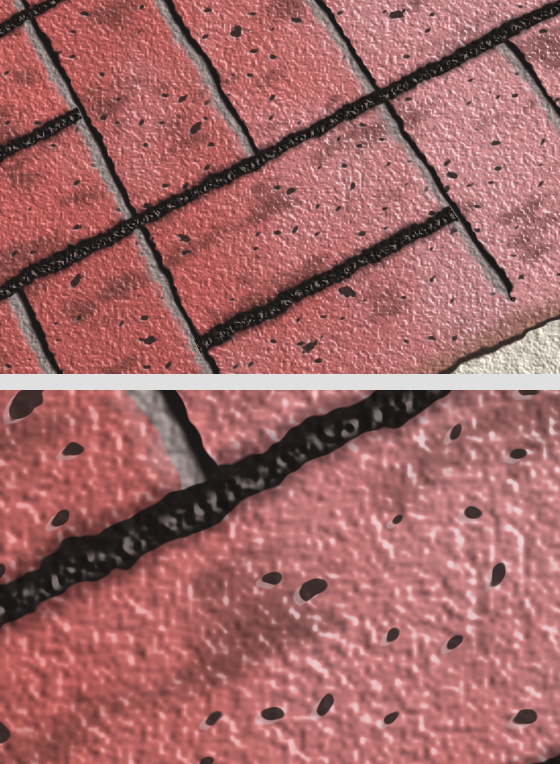
Top: the whole. Bottom: its middle third, enlarged.
Write a Shadertoy shader that draws this texture.

```glsl
// Weathered red basket-weave paving, tilted, with recessed joints and a sandy kerb.
// A rotated, slightly fanned grid of square blocks alternates its split direction;
// noise adds grain lit from the upper right, pits, stains and a pale sheen.

const vec2 ALONG = vec2(0.889, 0.457);        // direction of the long joints
const vec2 LIGHT = vec2(0.8, 0.6);            // direction towards the light
const vec2 ORIGIN = vec2(0.505, 0.195);       // a block corner in tilted space
const vec2 BLOCK = vec2(0.73, 0.691);         // block size, canvas height = 1
const float KERB = -0.543;                    // kerb position across the joints

const vec3 DEEP_RED = vec3(0.71, 0.36, 0.345);
const vec3 PALE_PINK = vec3(0.77, 0.53, 0.54);
const vec3 GLINT = vec3(0.90, 0.85, 0.86);
const vec3 STAIN = vec3(0.36, 0.22, 0.20);
const vec3 SOOT = vec3(0.11, 0.095, 0.09);
const vec3 MORTAR = vec3(0.57, 0.52, 0.51);
const vec3 SAND = vec3(0.84, 0.81, 0.75);

float hash(vec2 p) {
    vec3 h = fract(p.xyx * vec3(0.1031, 0.1030, 0.0973));
    h += dot(h, h.yzx + 33.33);
    return fract((h.x + h.y) * h.z);
}

float noise(vec2 p) {
    vec2 i = floor(p), f = fract(p);
    f = f * f * (3.0 - 2.0 * f);
    return mix(mix(hash(i), hash(i + vec2(1, 0)), f.x),
               mix(hash(i + vec2(0, 1)), hash(i + vec2(1, 1)), f.x), f.y);
}

float fbm(vec2 p) {
    float sum = 0.0, amp = 0.5;
    for (int i = 0; i < 4; i++) {
        sum += amp * noise(p);
        p = mat2(1.6, 1.2, -1.2, 1.6) * p + 7.3;
        amp *= 0.5;
    }
    return sum / 0.9375;
}

float grainHeight(vec2 p) {
    return 0.6 * noise(p * 95.0) + 0.4 * noise(p * 190.0 + 31.0);
}

// Rotate into the frame of the joints
vec2 tilt(vec2 p) {
    return vec2(dot(p, ALONG), dot(p, vec2(-ALONG.y, ALONG.x)));
}

// Fan the cross joints and shorten the far rows, then count in blocks
vec2 toBlocks(vec2 t) {
    vec2 w = t - ORIGIN;
    w += vec2(0.136 * w.y * w.x, 0.161 * w.y * w.y);
    return w / BLOCK;
}

float nearer(float a, float b) {
    return abs(a) < abs(b) ? a : b;
}

// Scattered oblong pits, at most one per cell
float pits(vec2 p, float density, float chance, float radius, float px) {
    vec2 g = p * density, id = floor(g);
    vec2 centre = 0.3 + 0.4 * vec2(hash(id + 11.0), hash(id + 47.0));
    vec2 d = fract(g) - centre;
    float a = 1.4 * hash(id + 83.0) - 0.3;
    d = mat2(cos(a), -sin(a), sin(a), cos(a)) * d * vec2(0.8, 1.5);
    float r = radius * (0.4 + 0.6 * hash(id + 5.0)) * (0.6 + 0.8 * noise(p * 110.0));
    float edge = 1.5 * px * density;
    return step(hash(id + 29.0), chance) * (1.0 - smoothstep(r - edge, r + edge, length(d)));
}

float allPits(vec2 p, float px) {
    return max(pits(p, 17.0, 0.36, 0.15, px), pits(p + 3.7, 7.0, 0.32, 0.13, px));
}

// Joint colours: cross joints have a lit left slope, long joints are sooty
vec3 crossJoint(float t, float rough) {
    return mix(MORTAR * (0.65 + 0.7 * rough), SOOT, smoothstep(-0.15, 0.4, t));
}

vec3 longJoint(float t, float rough) {
    float crumbs = smoothstep(0.45, 0.8, rough) * (1.0 - smoothstep(0.1, 0.7, abs(t + 0.2)));
    return mix(SOOT * (0.7 + 0.8 * rough), MORTAR, 0.8 * crumbs);
}

void mainImage(out vec4 fragColor, in vec2 fragCoord) {
    float px = 1.0 / iResolution.y;
    vec2 p = fragCoord * px;
    vec2 wobble = vec2(fbm(p * 11.0), fbm(p * 11.0 + 50.0)) - 0.5;
    vec2 t = tilt(p + 0.022 * wobble);
    float shade = grainHeight(p) - grainHeight(p + 0.005 * LIGHT);
    float rough = clamp(0.5 + 1.1 * shade, 0.0, 1.0);

    // Blocks and the halves inside them
    vec2 c = toBlocks(t), id = floor(c), middle = (c - id - 0.5) * BLOCK;
    vec2 d = (c - round(c)) * BLOCK;
    bool upright = mod(id.x + id.y, 2.0) < 0.5;
    float side = upright ? step(0.0, middle.x) : step(0.0, middle.y);
    if (upright) d.x = nearer(d.x, middle.x);
    else d.y = nearer(d.y, middle.y);

    // Brick face: sheen to the right, stains, grain and glints
    float tone = hash(id + 0.37 * side + 19.0);
    float cloud = fbm(p * 5.0 + 4.0);
    float sheen = smoothstep(0.25, 1.45, p.x + 0.25 * p.y + 0.9 * (cloud - 0.5) + 0.15 * (tone - 0.5));
    float stain = smoothstep(0.52, 0.8, fbm(t * vec2(7.0, 16.0) + 9.0));
    vec3 col = mix(DEEP_RED, PALE_PINK, sheen) * (0.96 + 0.1 * tone);
    col = mix(col, STAIN, 0.55 * stain);
    col *= 1.0 + 0.75 * shade;
    col = mix(col, GLINT, smoothstep(0.1, 0.36, shade) * (0.3 + 0.55 * sheen));

    // Pits with a lit far rim
    float pit = allPits(p, px);
    float rim = allPits(p + 0.007 * LIGHT, px) * (1.0 - pit);
    col = mix(col, GLINT * 0.9, 0.4 * rim);
    col = mix(col, SOOT * 1.4, 0.85 * pit);

    // Recessed joints; cross joints run out before the kerb
    vec2 halfWidth = vec2(0.019, 0.019) * (0.8 + 0.45 * noise(p * 8.0));
    halfWidth.x *= smoothstep(-0.46, -0.41, t.y);
    vec2 gap = abs(d) - halfWidth + 0.008 * (noise(p * 75.0) - 0.5);
    vec2 joint = 1.0 - smoothstep(-1.5 * px, 1.5 * px, gap);
    joint.x *= step(-0.45, t.y);
    float frost = (1.0 - smoothstep(0.0, 0.025, gap.x)) * step(d.x, 0.0) * step(-0.42, t.y);
    col = mix(col, GLINT * 0.85, 0.45 * frost * noise(p * 60.0));
    col *= 1.0 - 0.35 * (1.0 - smoothstep(0.0, 0.018, gap.y));
    col = mix(col, crossJoint(d.x / max(halfWidth.x, 0.001), rough), joint.x);
    col = mix(col, longJoint(d.y / halfWidth.y, rough), joint.y);

    // Worn brown edge, dark crack and sandy kerb
    float k = t.y - KERB + 0.02 * (noise(p * 38.0) - 0.5);
    col = mix(col, vec3(0.55, 0.40, 0.34) * (1.0 + 0.8 * shade), 0.75 * (1.0 - smoothstep(0.01, 0.085, k)));
    col = mix(col, SOOT * 1.5, 0.9 * (1.0 - smoothstep(0.004, 0.016, abs(k))));
    vec3 sand = SAND * (0.8 + 0.35 * fbm(p * 30.0) + 0.8 * shade);
    col = mix(col, sand, 1.0 - smoothstep(-0.014, -0.004, k));

    fragColor = vec4(clamp(col, 0.0, 1.0), 1.0);
}
```
